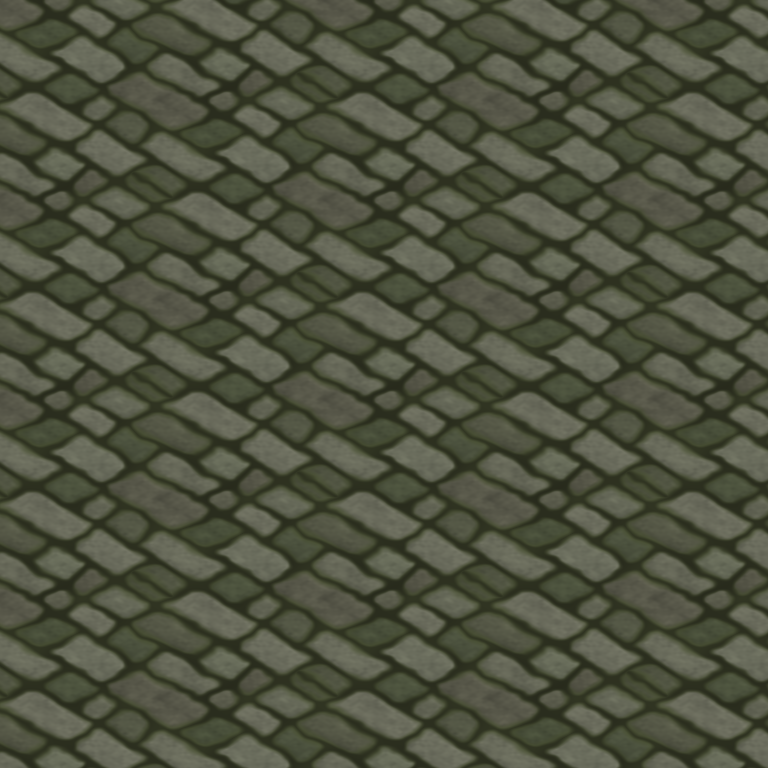
A WebGL 1 fragment shader for this texture:

```glsl
precision highp float;
// Mossy cobbles in slanted courses, repeating on a diamond lattice.
// Canvas points become skewed tile coordinates; each course is cut into rounded,
// slightly skewed stones, and the nearest one gives the distance that colours it.

uniform vec2 u_resolution;

const vec2 TILE = vec2(0.4297, 0.2598);    // width and height of the diamond
const vec2 ANCHOR = vec2(0.4228, 0.480);   // centre of the largest stone
const float HALF_GAP = 0.013;              // half a joint, in tile units
const float CORNER = 0.042;
const float SOFTNESS = 0.013;
const float MOSS_WIDTH = 0.034;
const float WARP = 0.036;
const float GRAIN = 0.13;
const vec2 SEAM_CENTRE = vec2(0.405, 0.55); // crack splitting one stone lengthwise
const float SEAM_HALF_LENGTH = 0.10;

const vec3 STONE_DARK = vec3(0.265, 0.275, 0.225);
const vec3 STONE_LIGHT = vec3(0.435, 0.445, 0.385);
const vec3 MOSS = vec3(0.245, 0.270, 0.170);
const vec3 JOINT = vec3(0.155, 0.165, 0.110);
const vec3 WARM_TINT = vec3(0.012, -0.004, -0.004);
const vec3 GREEN_TINT = vec3(-0.012, 0.004, -0.026);

float hash(vec2 p) {
  return fract(sin(dot(p, vec2(127.1, 311.7))) * 43758.55);
}

// Value noise that wraps with the tile; cells is a whole number.
float tileNoise(vec2 p, float cells) {
  p *= cells;
  vec2 i = floor(p), f = fract(p);
  f = f * f * (3.0 - 2.0 * f);
  vec2 lo = mod(i, cells), hi = mod(i + 1.0, cells);
  return mix(mix(hash(lo), hash(vec2(hi.x, lo.y)), f.x),
             mix(hash(vec2(lo.x, hi.y)), hash(hi), f.x), f.y);
}

vec2 wrapTile(vec2 p) {
  return p - floor(p + 0.5);
}

float roundedBox(vec2 p, vec2 halfSize) {
  vec2 q = abs(p) - halfSize + CORNER;
  return length(max(q, 0.0)) + min(max(q.x, q.y), 0.0) - CORNER;
}

// Keeps in nearest: distance, tone, upward position in the stone, tint seed.
void layCourse(vec2 p, float lower, float upper, vec4 joints, vec4 tones, inout vec4 nearest) {
  vec4 ends = vec4(joints.yzw, joints.x + 1.0);
  for (int k = 0; k < 4; k++) {
    vec2 centre = 0.5 * vec2(joints[k] + ends[k], lower + upper);
    vec2 halfSize = 0.5 * vec2(ends[k] - joints[k], upper - lower);
    vec2 q = wrapTile(p - centre);
    float seed = hash(centre * 10.0);
    q.x += (seed - 0.5) * 0.36 * q.y;
    q.y += (fract(seed * 7.3) - 0.5) * 0.10 * q.x;
    float d = roundedBox(q, halfSize - HALF_GAP);
    if (d < nearest.x) nearest = vec4(d, tones[k], q.y / halfSize.y, fract(seed * 13.7));
  }
}

void main() {
  vec2 uv = gl_FragCoord.xy / u_resolution;
  vec2 d = (uv - ANCHOR) / TILE;
  vec2 tile = vec2(d.x - d.y, d.x + d.y);

  // Uneven outlines
  vec2 bend = vec2(tileNoise(tile, 7.0), tileNoise(tile + 0.37, 8.0)) - 0.5;
  vec2 chip = vec2(tileNoise(tile + 0.61, 19.0), tileNoise(tile + 0.13, 21.0)) - 0.5;
  vec2 p = tile + WARP * bend + 0.4 * WARP * chip;

  // Five courses: lower and upper edge, cross joints, tones; equal joints leave no stone
  vec4 stone = vec4(9.0, 0.0, 0.0, 0.0);
  layCourse(p, -0.320, -0.125, vec4(-0.21, -0.06, 0.14, 0.55), vec4(0.70, 0.35, 0.82, 0.20), stone);
  layCourse(p, -0.125, 0.105, vec4(-0.24, 0.235, 0.41, 0.76), vec4(0.42, 0.15, 0.90, 0.0), stone);
  layCourse(p, 0.105, 0.270, vec4(-0.47, -0.225, 0.13, 0.28), vec4(0.30, 0.75, 0.45, 0.85), stone);
  layCourse(p, 0.270, 0.465, vec4(-0.47, -0.10, 0.135, 0.285), vec4(0.32, 0.78, 0.35, 0.80), stone);
  layCourse(p, 0.465, 0.680, vec4(-0.48, -0.055, 0.29, 0.52), vec4(0.82, 0.88, 0.28, 0.0), stone);
  vec2 seam = wrapTile(p - SEAM_CENTRE);
  float seamDistance = length(vec2(max(abs(seam.x) - SEAM_HALF_LENGTH, 0.0), seam.y));
  float edge = max(stone.x, HALF_GAP - seamDistance);

  // Stone faces: tone, tint, mottling and a paler upper rim
  float blotch = tileNoise(tile, 13.0) - 0.5;
  float grain = 0.5 * tileNoise(tile, 29.0) + 0.5 * tileNoise(tile, 57.0) - 0.5;
  vec3 color = mix(STONE_DARK, STONE_LIGHT, stone.y);
  color += mix(GREEN_TINT, WARM_TINT, stone.w) * (1.2 - stone.y);
  color *= 1.0 + GRAIN * (blotch + 1.5 * grain);
  float rim = smoothstep(-0.055, -0.025, edge);
  color *= 1.0 + 0.09 * rim * clamp(stone.z, -1.0, 1.0);

  // Moss creeping over the edges, then dark joints
  float growth = tileNoise(tile + 0.29, 9.0);
  float moss = smoothstep(-MOSS_WIDTH * (0.55 + 0.9 * growth), 0.004, edge);
  color = mix(color, MOSS * (0.85 + 0.35 * growth), 0.9 * moss);
  float joint = smoothstep(-SOFTNESS, SOFTNESS, edge);
  color = mix(color, mix(JOINT, MOSS, 0.45 * growth), joint);

  gl_FragColor = vec4(color, 1.0);
}
```
